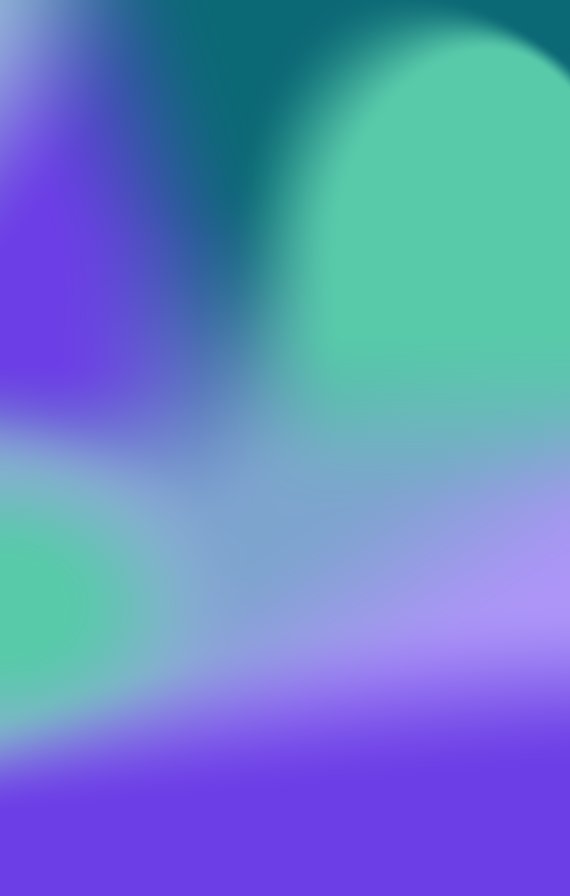
This background is drawn by a Shadertoy shader. Its source:

```glsl
// Soft mesh-style gradient: a teal-to-mist base with lilac and violet washes,
// then two blurred green ellipses. Each layer is a colour mixed in by a
// smoothstep mask, in canvas units with depth measured down from the top.

#define TEAL   vec3(0.045, 0.410, 0.460)
#define MIST   vec3(0.490, 0.645, 0.805)
#define HAZE   vec3(0.575, 0.690, 0.850)
#define LILAC  vec3(0.675, 0.585, 0.970)
#define VIOLET vec3(0.424, 0.243, 0.902)
#define GREEN  vec3(0.345, 0.792, 0.665)
#define BIG_CENTER   vec2(0.806, 0.273)
#define BIG_RADIUS   vec2(0.306, 0.241)
#define SMALL_CENTER vec2(0.000, 0.677)
#define SMALL_RADIUS vec2(0.245, 0.118)

// 1 below the first edge, falling smoothly to 0 at the second
float fadeOut(float from, float to, float value) {
    return 1.0 - smoothstep(from, to, value);
}

// Violet pool on the left, paling to haze in the top corner
vec3 addLeftPool(vec3 color, vec2 p) {
    float lean = 0.5 * max(0.0, 0.27 - p.y);
    float mask = fadeOut(0.08, 0.50, p.x + lean)
               * fadeOut(0.40, 0.535 + 0.2 * p.x, p.y);
    float depth = smoothstep(-0.02, 0.30, p.y + 0.8 * p.x);
    return mix(color, mix(HAZE, VIOLET, depth), mask);
}

// Small green glow with a pale halo
vec3 addSmallGlow(vec3 color, vec2 p) {
    float d = length((p - SMALL_CENTER) / SMALL_RADIUS);
    color = mix(color, HAZE, 0.7 * fadeOut(1.0, 1.9, d));
    return mix(color, GREEN, fadeOut(0.4, 1.6, d));
}

// Large green ellipse: crisp at the upper right, blurred left and below
vec3 addBigGlow(vec3 color, vec2 p) {
    vec2 q = (p - BIG_CENTER) / BIG_RADIUS;
    float blur = mix(0.05, 0.34, fadeOut(-0.9, 0.5, q.x));
    q.y *= q.y > 0.0 ? 0.3 : 1.0;
    float mask = fadeOut(1.0 - blur, 1.0 + blur, length(q));
    return mix(color, GREEN, mask * fadeOut(0.36, 0.58, p.y));
}

void mainImage(out vec4 fragColor, in vec2 fragCoord) {
    vec2 p = fragCoord / iResolution.xy;
    p.y = 1.0 - p.y;

    // Base and lilac wash
    float baseDepth = p.y + 0.25 * abs(p.x - 0.35);
    vec3 color = mix(TEAL, MIST, smoothstep(0.22, 0.58, baseDepth));
    color = mix(color, LILAC, smoothstep(0.78, 1.06, p.y + 0.4 * p.x));

    color = addLeftPool(color, p);
    color = addSmallGlow(color, p);
    color = addBigGlow(color, p);

    // Violet floor, rising towards the right
    float away = 1.0 - p.x;
    float floorTop = 0.67 + 0.13 * away * away;
    float floorEnd = 0.86 + 0.05 * away;
    color = mix(color, VIOLET, smoothstep(floorTop, floorEnd, p.y));

    fragColor = vec4(color, 1.0);
}
```
